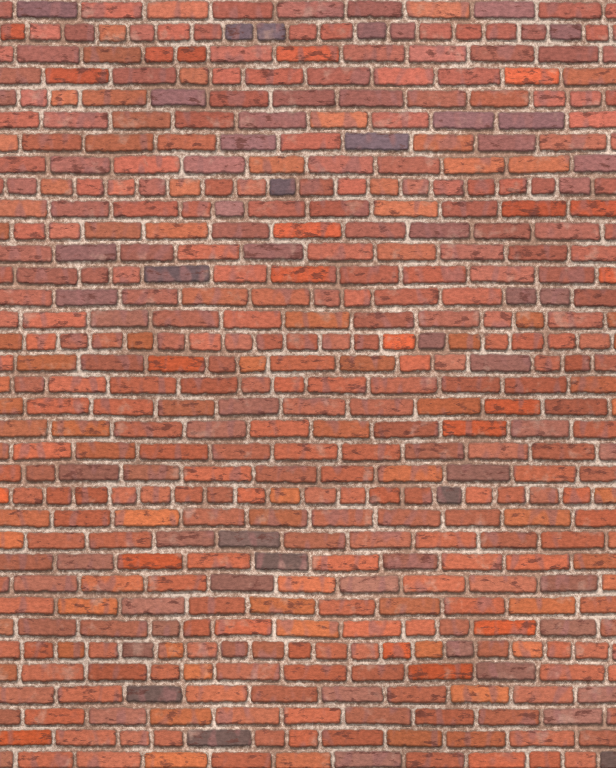
Write a Shadertoy shader that draws this texture.

```glsl
float hash(vec2 p) {
    vec3 q = fract(p.xyx * 0.1031);
    q += dot(q, q.yzx + 33.33);
    return fract((q.x + q.y) * q.z);
}

vec2 gradient(vec2 p) {
    float a = 6.2832 * hash(p);
    return vec2(cos(a), sin(a));
}

float gradientNoise(vec2 p) {
    vec2 i = floor(p), f = p - i;
    vec2 u = f * f * f * (f * (f * 6.0 - 15.0) + 10.0);
    vec2 e = vec2(1, 0);
    float bottom = mix(dot(gradient(i), f), dot(gradient(i + e), f - e), u.x);
    float top = mix(dot(gradient(i + e.yx), f - e.yx), dot(gradient(i + 1.0), f - 1.0), u.x);
    return mix(bottom, top, u.y);
}

float fbm(vec2 p) {
    float sum = 0.0, amp = 0.6;
    for (int i = 0; i < 4; i++) {
        sum += amp * gradientNoise(p);
        p = p * 2.03 + 11.7;
        amp *= 0.55;
    }
    return sum;
}

float roundBox(vec2 p, vec2 halfSize, float radius) {
    vec2 q = abs(p) - halfSize + radius;
    return length(max(q, 0.0)) + min(max(q.x, q.y), 0.0) - radius;
}

// Each joint slides a little along its course
float joint(float k, float row, float slide) {
    return k + slide * hash(vec2(k + 71.0, row * 3.0 + 9.0));
}

void mainImage(out vec4 fragColor, in vec2 fragCoord) {
    // One unit is one course, counted downward
    vec2 uv = fragCoord / iResolution.y;
    vec2 p = vec2(uv.x, 1.0 - uv.y) * 34.8 + vec2(0.0, 0.047);
    float aa = 34.8 / iResolution.y;
    vec2 wall = p;
    p.y += 0.12 * gradientNoise(p * vec2(0.16, 0.3));

    // Coursing: every seventh course is made of headers
    float row = floor(p.y);
    bool header = mod(row, 7.0) == 1.0;
    float pitch = header ? 1.47 : 2.94;
    float slide = header ? 0.2 : 0.13;
    float x = p.x / pitch + 0.5 * mod(row, 2.0) - 0.32 + 0.22 * hash(vec2(row, 4.0));
    float k = floor(x);
    if (x < joint(k, row, slide)) k -= 1.0;
    float left = joint(k, row, slide), right = joint(k + 1.0, row, slide);

    // A few stretchers are laid as two halves
    if (!header && hash(vec2(k, row + 50.0)) < 0.08) {
        float middle = 0.5 * (left + right);
        if (x < middle) right = middle;
        else { left = middle; k += 0.5; }
    }
    vec2 id = vec2(k * 2.0 + 40.0, row + 7.0);
    float h1 = hash(id), h2 = hash(id + 31.0), h3 = hash(id + 67.0), h4 = hash(id + 93.0);

    // Brick outline with chipped edges
    vec2 q = vec2((x - 0.5 * (left + right)) * pitch, fract(p.y) - 0.5);
    vec2 halfSize = vec2(0.5 * (right - left) * pitch - 0.1, 0.385 - 0.03 * h4);
    q.y += 0.03 * (h3 - 0.5) + 0.02 * (h1 - 0.5) * q.x;
    float chip = 0.09 * fbm(wall * 2.2) + 0.14 * max(fbm(wall * 1.1 + 40.0) - 0.12, 0.0);
    float d = roundBox(q, halfSize, 0.12) + chip;
    float dAbove = roundBox(q - vec2(0.03, 0.1), halfSize, 0.12) + chip;
    float face = smoothstep(aa, -aa, d);

    // Mortar: sandy grain, pale patches, shade below the bricks
    float grain = fbm(wall * 5.5);
    float patches = fbm(wall * 0.35 + 8.0);
    vec3 mortar = mix(vec3(0.69, 0.54, 0.46), vec3(0.86, 0.76, 0.69),
                      smoothstep(-0.3, 0.4, patches + 0.6 * grain));
    mortar *= 1.0 + 0.3 * grain;
    mortar *= 1.0 - 0.36 * smoothstep(0.08, -0.06, dAbove);
    mortar *= 1.0 - 0.16 * smoothstep(0.08, 0.0, d);

    // Fired clay: pink to red, some orange, purple or charcoal
    vec3 clay = mix(vec3(0.70, 0.42, 0.36), vec3(0.78, 0.41, 0.32), h1);
    clay = mix(clay, vec3(0.80, 0.45, 0.31), smoothstep(0.6, 0.95, h2) * 0.8);
    clay = mix(clay, vec3(0.85, 0.38, 0.25), 0.8 * step(0.94, h4));
    clay = mix(clay, vec3(0.61, 0.43, 0.42), 0.8 * smoothstep(0.78, 0.95, h3));
    clay = mix(clay, vec3(0.45, 0.37, 0.38), 0.8 * step(0.975, h3));
    clay *= 0.9 + 0.2 * hash(id + 15.0);
    clay *= mix(vec3(0.98, 1.02, 1.07), vec3(1.0, 1.0, 0.92), smoothstep(0.9, 0.3, uv.y));

    // Cloudy blotches, dark soot and pale dust on the face
    vec2 local = q + 13.0 * vec2(h1, h2) + id;
    float cloud = gradientNoise(local * vec2(2.0, 0.8));
    clay = mix(clay, vec3(0.64, 0.43, 0.41), 0.6 * smoothstep(0.08, 0.4, cloud));
    float soot = fbm(local * vec2(1.3, 2.8) + 5.0);
    clay = mix(clay, vec3(0.42, 0.25, 0.22),
               0.65 * smoothstep(0.12, 0.4, soot + 0.16 * (h4 - 0.5)));
    clay = mix(clay, vec3(0.78, 0.61, 0.54), 0.55 * smoothstep(0.14, 0.45, fbm(wall * 0.8 + 60.0)));
    clay *= 1.0 + 0.22 * fbm(local * vec2(4.0, 7.0));

    // Rim: dark lower edge, faint light on the upper one
    float rim = smoothstep(-0.13, 0.0, d);
    clay *= 1.0 - rim * (0.16 + 0.28 * smoothstep(0.1, 0.4, q.y));
    clay += 0.07 * rim * smoothstep(-0.2, -0.4, q.y);

    vec3 color = mix(mortar, clay, face);
    color *= 1.0 + 0.12 * gradientNoise(wall * 0.13);
    fragColor = vec4(clamp(color, 0.0, 1.0), 1.0);
}
```
